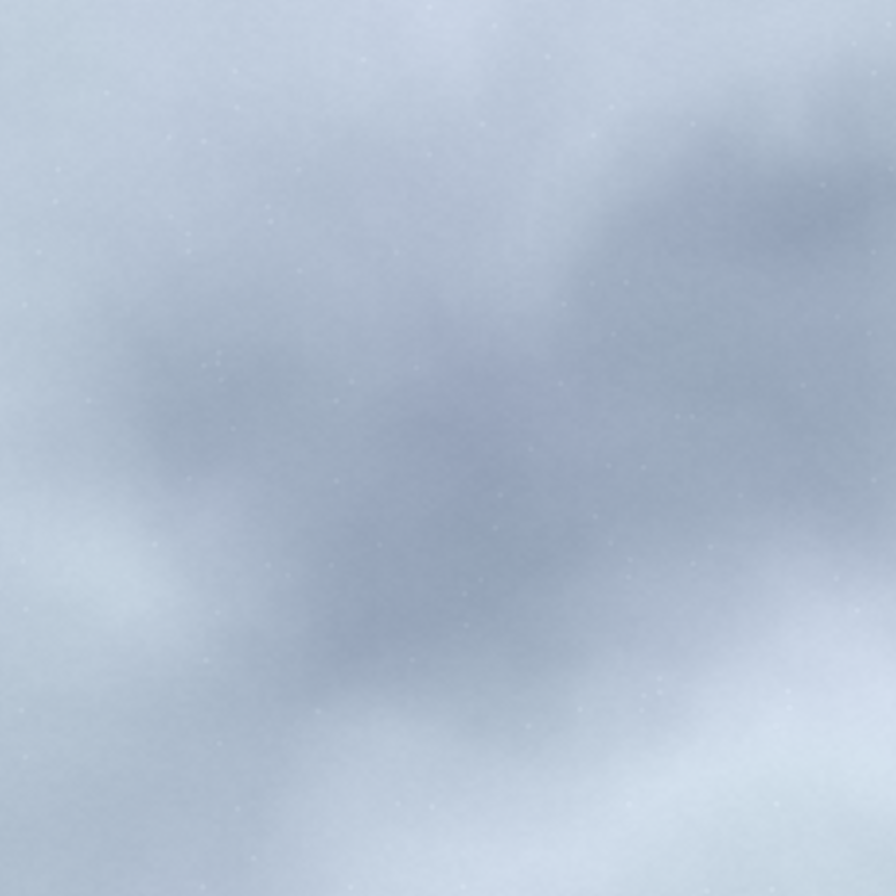
This texture is drawn by a Shadertoy shader. Its source:

```glsl
// Overcast sky: a broad slate-blue cloud bank between paler, hazy openings.
// Soft rotated blobs set the large masses, warped fractal noise breaks their
// edges, and a faint fine grain with sparse pale specks covers the whole.

const vec3 SLATE = vec3(0.540, 0.600, 0.685);
const vec3 HAZE  = vec3(0.820, 0.870, 0.925);

float hash(vec2 p) {
    return fract(sin(dot(p, vec2(127.1, 311.7))) * 43758.5453);
}

float noise(vec2 p) {
    vec2 cell = floor(p);
    vec2 f = fract(p);
    f = f * f * f * (f * (f * 6.0 - 15.0) + 10.0);
    float low = mix(hash(cell), hash(cell + vec2(1, 0)), f.x);
    float high = mix(hash(cell + vec2(0, 1)), hash(cell + vec2(1, 1)), f.x);
    return mix(low, high, f.y);
}

// Fractal noise, roughly 0 to 1; each octave is turned to hide the lattice.
float fbm(vec2 p, int octaves) {
    mat2 turn = mat2(0.8, 0.6, -0.6, 0.8);
    float sum = 0.0, total = 0.0, weight = 1.0;
    for (int i = 0; i < octaves; i++) {
        sum += weight * noise(p);
        total += weight;
        weight *= 0.48;
        p = turn * p * 2.03 + 17.3;
    }
    return sum / total;
}

// Gaussian ellipse, 1 at its centre.
float blob(vec2 p, vec2 centre, vec2 radius, float angle) {
    float c = cos(angle), s = sin(angle);
    vec2 q = mat2(c, -s, s, c) * (p - centre) / radius;
    return exp(-dot(q, q));
}

// Density of the dark bank, joined as overlapping translucent layers.
float cloudBank(vec2 p) {
    float clear = 1.0;
    clear *= 1.0 - 0.74 * blob(p, vec2(0.50, 0.51), vec2(0.40, 0.24), 0.0);
    clear *= 1.0 - 0.75 * blob(p, vec2(0.91, 0.78), vec2(0.25, 0.13), 0.15);
    clear *= 1.0 - 0.62 * blob(p, vec2(0.86, 0.54), vec2(0.30, 0.19), 0.25);
    clear *= 1.0 - 0.50 * blob(p, vec2(0.20, 0.56), vec2(0.14, 0.11), -0.4);
    clear *= 1.0 - 0.58 * blob(p, vec2(0.42, 0.32), vec2(0.24, 0.14), 0.1);
    clear *= 1.0 - 0.32 * blob(p, vec2(0.10, 0.08), vec2(0.35, 0.20), 0.0);
    clear *= 1.0 - 0.25 * blob(p, vec2(0.42, 0.82), vec2(0.25, 0.12), 0.3);
    return 1.0 - clear;
}

// Extra light in the thin openings around the bank.
float openings(vec2 p) {
    return 0.24 * blob(p, vec2(0.93, 0.19), vec2(0.25, 0.12), 0.35)
         + 0.16 * blob(p, vec2(0.60, 0.05), vec2(0.18, 0.09), 0.2)
         + 0.26 * blob(p, vec2(0.13, 0.38), vec2(0.11, 0.08), -0.5)
         + 0.14 * blob(p, vec2(0.64, 0.78), vec2(0.07, 0.14), -0.4)
         + 0.08 * blob(p, vec2(0.70, 0.98), vec2(0.35, 0.10), 0.0);
}

// Small soft dots in a few randomly chosen cells.
float specks(vec2 p, float share) {
    vec2 cell = floor(p);
    vec2 centre = 0.3 + 0.4 * vec2(hash(cell + 3.7), hash(cell + 9.1));
    float dotShape = 1.0 - smoothstep(0.05, 0.28, length(fract(p) - centre));
    return dotShape * step(1.0 - share, hash(cell + 21.4));
}

void mainImage(out vec4 fragColor, in vec2 fragCoord) {
    vec2 uv = fragCoord / iResolution.xy;

    // Warp the masses so their rims billow
    vec2 drift = vec2(fbm(uv * 4.0 + 2.3, 4), fbm(uv * 4.0 + 31.7, 4)) - 0.5;
    vec2 p = uv + 0.15 * drift;

    // Broad tone and wispy detail
    float tone = 0.80 - 0.76 * cloudBank(p) + openings(p);
    tone += 0.22 * (fbm(p * vec2(4.5, 6.0) + 8.0, 5) - 0.5);

    // Fine grain and specks
    float grain = noise(uv * vec2(120.0, 145.0)) + 0.6 * noise(uv * 230.0 + 40.0) - 0.8;
    tone += 0.045 * grain + 0.10 * specks(uv * 55.0, 0.035);

    // Colour, with a slow drift between violet and green-blue
    vec3 color = mix(SLATE, HAZE, clamp(tone, -0.05, 1.05));
    float tint = fbm(uv * 3.5 + 50.0, 3) - 0.5;
    color += tint * vec3(0.012, -0.012, 0.018);

    fragColor = vec4(color, 1.0);
}
```
